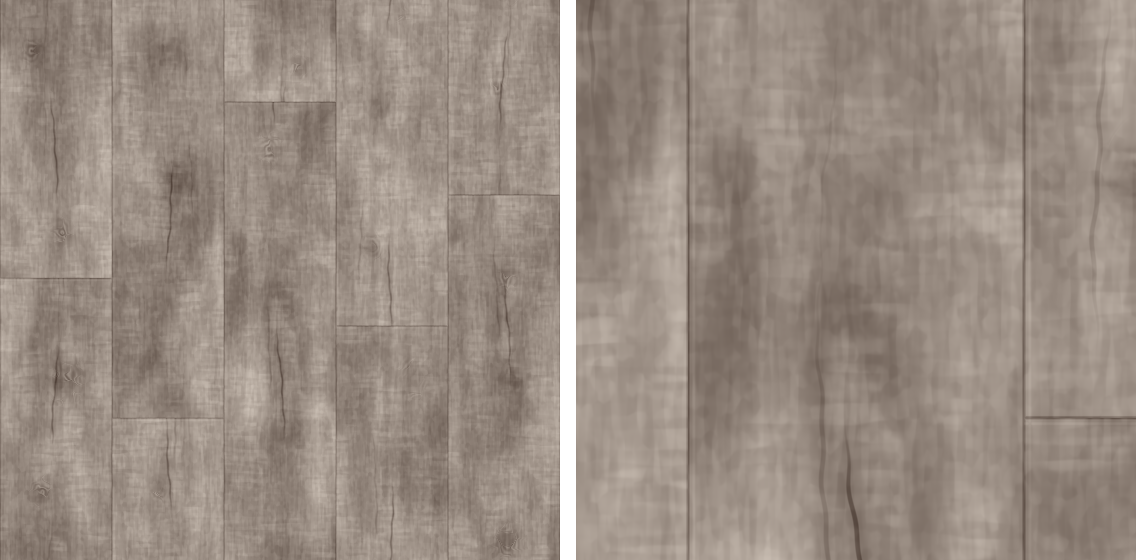
Left, the full canvas; right, a detail of the centre.
This texture is drawn by a WebGL 1 fragment shader. Its source:

```glsl
precision highp float;
// Weathered grey-brown oak floor: five columns of long planks with staggered end joints.
uniform vec2 u_resolution;

const float COLUMNS = 5.0;
const float PLANK_WIDTH = 1.0 / COLUMNS;
const vec3 OAK = vec3(0.612, 0.562, 0.522);
const vec3 TONE_TINT = vec3(0.97, 1.0, 0.98);

float hash(vec2 p) {
  vec3 q = fract(p.xyx * vec3(0.1031, 0.1030, 0.0973));
  q += dot(q, q.yzx + 33.33);
  return fract((q.x + q.y) * q.z);
}

// Smooth cellular noise: scattered points blend their tones, about -0.5 to 0.5.
float cellTone(vec2 p) {
  vec2 cell = floor(p);
  vec2 f = p - cell;
  float sum = 0.0;
  float total = 0.0;
  for (int j = -1; j <= 1; j++) {
    for (int i = -1; i <= 1; i++) {
      vec2 offset = vec2(float(i), float(j));
      vec2 id = cell + offset;
      vec2 d = offset + vec2(hash(id), hash(id + 37.0)) - f;
      float weight = exp(-6.0 * dot(d, d));
      sum += weight * (hash(id + 71.0) - 0.5);
      total += weight;
    }
  }
  return sum / total;
}

float softLine(float d, float halfWidth, float pixel) {
  return 1.0 - smoothstep(halfWidth - pixel, halfWidth + pixel, d);
}

// Height of the end joint in each column.
float jointHeight(float column) {
  if (column < 0.5) return 0.503;
  if (column < 1.5) return 0.253;
  if (column < 2.5) return 0.818;
  if (column < 3.5) return 0.418;
  return 0.652;
}

// Meandering heart line of a plank.
float heartLine(float y, float seed) {
  return 0.5 * PLANK_WIDTH + 0.013 * sin(y * 5.0 + seed * 2.3)
    + 0.003 * sin(y * 17.0 + seed * 4.1)
    + 0.0010 * sin(y * 71.0 + seed) + 0.0007 * sin(y * 173.0 + seed * 3.0);
}

// Broken, tapering split that follows the heart line at a sideways shift.
float crack(vec2 q, float seed, float shift, float pixel) {
  float wave = 0.6 * sin(q.y * 11.0 + seed * 5.0) + 0.4 * sin(q.y * 23.0 + seed * 3.0);
  float strength = smoothstep(-0.25, 0.75, wave);
  float d = abs(q.x - heartLine(q.y, seed) - shift);
  float shadow = 0.2 * exp(-d * d / 0.00003);
  return strength * (softLine(d, 0.0003 + 0.0011 * strength, pixel) + shadow);
}

// Dark knots near the heart line, some wrapped in curled fibres.
float knots(vec2 q, float seed) {
  float warp = cellTone(q * vec2(60.0, 75.0) + seed * 13.0);
  float shade = 0.0;
  for (int k = 0; k < 4; k++) {
    vec2 id = vec2(float(k) + 3.0, seed * 7.0 + 5.0);
    float y = (float(k) + 0.2 + 0.6 * hash(id)) / 4.0;
    vec2 center = vec2(heartLine(y, seed) + 0.06 * (hash(id + 11.0) - 0.5), y);
    float size = mix(0.012, 0.026, hash(id + 23.0));
    float d = length((q - center) * vec2(1.0, 0.7)) + 0.018 * warp;
    float falloff = exp(-d * d / (size * size));
    float curled = step(0.5, hash(id + 31.0)) * smoothstep(-0.15, 0.25, warp);
    shade -= falloff * mix(0.05, 0.13, hash(id + 43.0));
    shade += 0.10 * curled * falloff * sin(d * 850.0 + warp * 9.0);
  }
  return shade;
}

// Blotches, long streaks, fine grain, and faint cross-cut saw marks.
float woodTone(vec2 q, float seed) {
  vec2 s = q + vec2(seed * 3.7, seed * 5.3);
  float blotch = cellTone(s * vec2(12.0, 6.0));
  float mottle = cellTone(s * vec2(38.0, 24.0) + 9.0);
  float streak = cellTone(s * vec2(65.0, 5.0) + 21.0);
  float grain = cellTone(s * vec2(290.0, 40.0) + 33.0);
  float fleck = cellTone(s * vec2(190.0, 150.0) + 47.0);
  float saw = cellTone(s * vec2(30.0, 190.0) + 59.0);
  float sawn = 0.015 + 0.055 * smoothstep(-0.2, 0.25, mottle);
  return 0.165 * blotch + 0.085 * mottle + 0.075 * streak + 0.06 * grain
    + 0.055 * fleck + sawn * saw;
}

void main() {
  vec2 p = gl_FragCoord.xy / u_resolution;
  float pixel = 1.0 / min(u_resolution.x, u_resolution.y);

  // Plank coordinates, in units of the canvas.
  float column = floor(p.x * COLUMNS);
  vec2 q = vec2(p.x - column * PLANK_WIDTH, fract(p.y - jointHeight(column)));
  float seed = column + 1.0;

  float tone = woodTone(q, seed) + knots(q, seed);
  tone -= 0.16 * crack(q, seed, 0.0, pixel);
  tone -= 0.07 * crack(q, seed + 6.0, 0.11 * (hash(vec2(seed, 4.0)) - 0.5), pixel);

  // Pale bevel on the left and top edges, then the dark seams.
  float bevel = max(softLine(abs(q.x - 0.0035), 0.0008, pixel),
                    softLine(abs(1.0 - q.y - 0.0035), 0.0008, pixel));
  float edge = min(min(q.x, PLANK_WIDTH - q.x), min(q.y, 1.0 - q.y));
  tone += 0.04 * bevel - 0.15 * softLine(edge, 0.0009, pixel);

  gl_FragColor = vec4(clamp(OAK + tone * TONE_TINT, 0.0, 1.0), 1.0);
}
```
